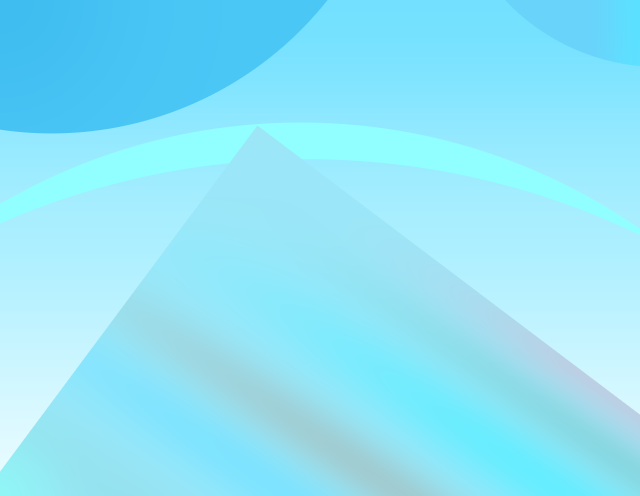
Reproduce this background procedurally as a WebGL 2 fragment shader.

```glsl
#version 300 es
precision highp float;
// A pale sky with two blue discs, a bright crescent arc and a wide peak.
// Discs and arc are circle distances, the peak is two half planes, and its
// iridescent sheen is a stack of soft diagonal bands that fade with height.

uniform vec2 u_resolution;
out vec4 fragColor;

// Coverage of a signed distance, one pixel soft
float cover(float d) {
    return clamp(0.5 - d * u_resolution.y, 0.0, 1.0);
}

float circle(vec2 p, vec2 center, float radius) {
    return length(p - center) - radius;
}

// Signed distance to the line a-b, negative on its right side
float halfPlane(vec2 p, vec2 a, vec2 b) {
    vec2 along = normalize(b - a);
    return dot(p - a, vec2(-along.y, along.x));
}

float bell(float x, float center, float width) {
    float t = (x - center) / width;
    return exp(-t * t);
}

vec3 skyColor(float y) {
    vec3 low = mix(vec3(0.93, 0.99, 1.0), vec3(0.64, 0.93, 1.0), smoothstep(-0.1, 0.68, y));
    return mix(low, vec3(0.45, 0.88, 1.0), smoothstep(0.55, 1.0, y));
}

vec3 peakColor(vec2 p) {
    float across = dot(p, vec2(0.57, 0.82));
    float fade = 1.0 - smoothstep(0.03, 0.62, p.y);
    vec3 color = mix(vec3(0.60, 0.91, 0.98), vec3(0.61, 0.90, 0.97), smoothstep(0.4, 0.75, p.y));

    // Diagonal sheen, from the lower left to the right slope
    color = mix(color, vec3(0.58, 0.87, 0.92), 0.7 * fade * bell(across, 0.13, 0.09));
    color = mix(color, vec3(0.48, 0.89, 1.0), 0.9 * fade * bell(across, 0.33, 0.07));
    color = mix(color, vec3(0.63, 0.80, 0.82), fade * bell(across, 0.465, 0.06));
    color = mix(color, vec3(0.40, 0.93, 1.0), fade * bell(across, 0.65, 0.075));
    color = mix(color, vec3(0.51, 0.84, 0.87), 0.9 * fade * bell(across, 0.775, 0.05));
    color = mix(color, vec3(0.74, 0.81, 0.89), min(1.5 * fade, 1.0) * bell(across, 0.88, 0.065));

    // Green tint in the lower left corner
    return mix(color, vec3(0.56, 0.97, 0.96), 0.8 * bell(length(p), 0.0, 0.12));
}

void main() {
    // Height is one unit, width follows the canvas
    vec2 p = gl_FragCoord.xy / u_resolution.y;
    vec3 color = skyColor(p.y);

    // Large disc, upper left
    vec3 discBlue = mix(vec3(0.29, 0.78, 0.96), vec3(0.25, 0.74, 0.94),
                        smoothstep(0.45, 0.0, 0.0) * 0.0 + bell(length(p - vec2(0.0, 1.0)), 0.0, 0.25));
    color = mix(color, discBlue, cover(circle(p, vec2(0.104, 1.441), 0.710)));

    // Fainter disc, upper right, turning cyan at the side
    vec3 paleDisc = mix(vec3(0.41, 0.82, 0.98), vec3(0.35, 0.88, 1.0), smoothstep(1.18, 1.29, p.x));
    color = mix(color, paleDisc, 0.9 * cover(circle(p, vec2(1.330, 1.293), 0.428)));

    // Crescent: inside the outer circle, outside the inner one
    float outer = circle(p, vec2(0.606, -0.446), 1.199);
    float inner = circle(p, vec2(0.6195, -0.870), 1.549);
    color = mix(color, vec3(0.57, 1.0, 1.0), cover(max(outer, -inner)));

    // Peak with its two slopes
    vec2 apex = vec2(0.519, 0.747);
    float leftSlope = -halfPlane(p, apex, vec2(0.0, 0.049));
    float rightSlope = halfPlane(p, apex, vec2(1.293, 0.162));
    color = mix(color, peakColor(p), cover(max(leftSlope, rightSlope)));

    fragColor = vec4(color, 1.0);
}
```
